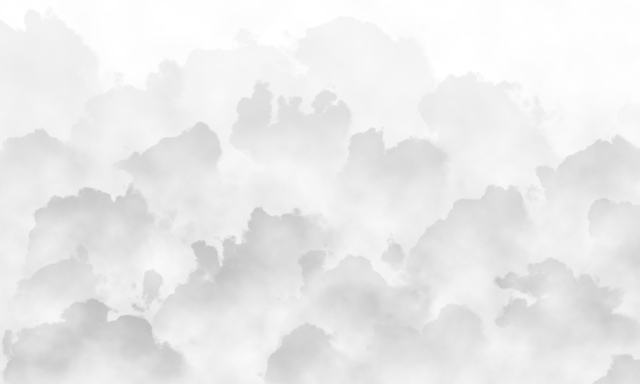
Write a Shadertoy shader that draws this texture.

```glsl
// Pale grey cumulus banks with crisp billowing crests dissolving into white mist.
#define ROWS 6
#define COLUMNS 5
#define ROW_STEP 0.155
#define COLUMN_STEP 0.46
#define PUFF_SCALE 5.0
#define PUFF_DEPTH 0.17
#define MIST_DEPTH 0.29
#define CREST_GREY 0.765
#define FAR_GREY 0.935
#define MIST_GREY 0.945
#define MOTTLE 0.055

vec2 hash22(vec2 p) {
    vec3 q = fract(vec3(p.xyx) * vec3(0.1031, 0.1030, 0.0973));
    q += dot(q, q.yzx + 33.33);
    return fract((q.xx + q.yz) * q.zy);
}

float cornerSlope(vec2 cell, vec2 offset) {
    float angle = 6.2832 * hash22(cell).x;
    return dot(vec2(cos(angle), sin(angle)), offset);
}

float gradientNoise(vec2 p) {
    vec2 i = floor(p), f = fract(p);
    vec2 u = f * f * f * (f * (f * 6.0 - 15.0) + 10.0);
    vec2 e = vec2(1.0, 0.0);
    float low = mix(cornerSlope(i, f), cornerSlope(i + e, f - e), u.x);
    float high = mix(cornerSlope(i + e.yx, f - e.yx), cornerSlope(i + 1.0, f - 1.0), u.x);
    return mix(low, high, u.y);
}

// Smooth signed noise for mist and soft mottling
float fbm(vec2 p) {
    float sum = 0.0, amp = 1.0;
    for (int k = 0; k < 5; k++) {
        sum += amp * gradientNoise(p);
        p = mat2(1.6, 1.2, -1.2, 1.6) * p + 11.7;
        amp *= 0.5;
    }
    return sum;
}

// Folded noise: round lobes parted by narrow creases
float billow(vec2 p) {
    float sum = 0.0, amp = 1.0;
    for (int k = 0; k < 5; k++) {
        sum += amp * abs(gradientNoise(p));
        p = mat2(1.6, 1.2, -1.2, 1.6) * p + 5.3;
        amp *= 0.5;
    }
    return sum;
}

// Lays one cloud mound over the tone behind it
float addMound(float tone, vec2 p, vec2 id, float puffs, float mist) {
    vec2 shape = hash22(id + 17.0);
    vec2 jitter = hash22(id + 53.0) - 0.5;
    float stagger = 0.5 * mod(id.x, 2.0);
    float crest = 0.95 - ROW_STEP * id.x + 0.11 * jitter.y;
    float centreX = 0.1 + (id.y + stagger + 0.4 * jitter.x) * COLUMN_STEP;
    vec2 radius = mix(vec2(0.15, 0.17), vec2(0.26, 0.23), shape.x);

    // Round top that widens into a skirt below its centre
    vec2 q = (p - vec2(centreX, crest - radius.y)) / radius;
    float skirt = 1.0 + 0.7 * max(-q.y, 0.0);
    float inside = radius.y * (1.0 - length(vec2(q.x / skirt, max(q.y, 0.0))));
    inside += PUFF_DEPTH * (puffs - 0.38);

    // Crisp on the left and crown, hazy to the right and below
    float haze = smoothstep(-0.1, 1.1, q.x + 0.6 * mist - 0.3 * q.y);
    float cover = smoothstep(0.0, mix(0.016, 0.13, haze), inside);
    cover *= smoothstep(-1.5, 0.1, q.y + 0.5 * mist);
    cover *= mix(0.28, 0.9, shape.y);

    // Upper right stays open sky
    cover *= 1.0 - 0.85 * smoothstep(0.72, 0.95, crest) * smoothstep(0.85, 1.3, centreX);

    float grey = mix(CREST_GREY, FAR_GREY, smoothstep(0.5, 0.95, crest));
    float depth = crest - p.y + 0.16 * mist;
    grey = mix(grey, MIST_GREY, smoothstep(0.0, MIST_DEPTH, depth));
    return mix(tone, grey, cover);
}

void mainImage(out vec4 fragColor, in vec2 fragCoord) {
    vec2 p = fragCoord / iResolution.y;

    // Bright sky, slightly grey towards the horizon
    float tone = mix(0.925, 0.995, smoothstep(0.35, 0.9, p.y + 0.08 * (p.x - 0.8)));

    // Gentle bending so that no mound keeps a plain outline
    vec2 bent = p + 0.07 * vec2(gradientNoise(p * 3.1), gradientNoise(p * 3.1 + 40.0));

    // Cloud banks from far to near
    for (int row = 0; row < ROWS; row++) {
        vec2 shift = float(row) * vec2(7.31, 3.77);
        float puffs = billow(p * PUFF_SCALE + shift);
        float mist = fbm(p * 4.0 - shift);
        for (int column = 0; column < COLUMNS; column++) {
            tone = addMound(tone, bent, vec2(row, column), puffs, mist);
        }
    }

    // Loose mist and faint mottling, strongest low down
    float lowness = 1.0 - smoothstep(0.3, 0.95, p.y);
    float veil = smoothstep(0.0, 0.6, fbm(p * vec2(3.5, 4.5) + 23.0));
    tone = mix(tone, 0.965, 0.45 * veil * lowness);
    tone += MOTTLE * mix(0.25, 1.0, lowness) * fbm(p * 8.0 + 71.0);

    fragColor = vec4(vec3(clamp(tone, 0.0, 1.0)), 1.0);
}
```
